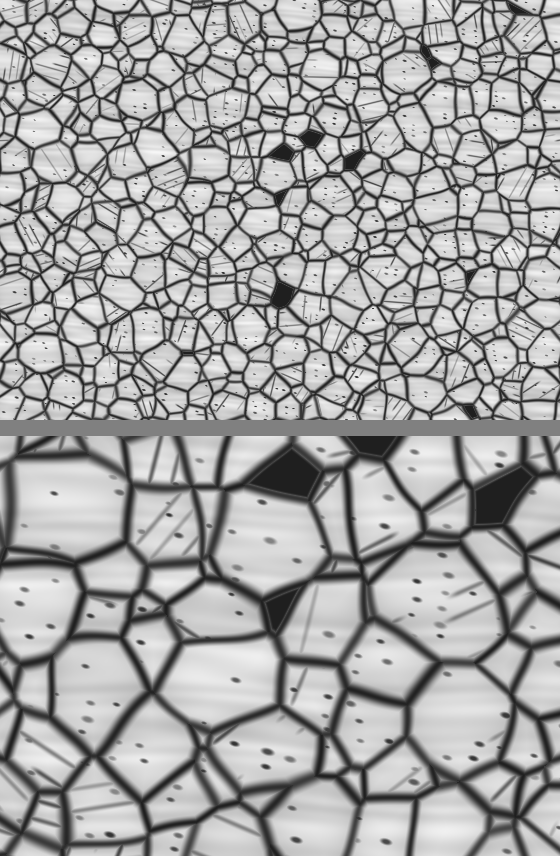
Top, the full canvas; bottom, a detail of the centre.
A WebGL 1 fragment shader for this texture:

```glsl
precision highp float;
uniform vec2 u_resolution;

#define ROWS 22.0
#define GROWTH 1.35
#define EDGE_WIDTH 0.0044
#define HALO 0.16
#define TWIN_ROWS 58.0
#define TWIN_SHARE 0.55
#define PIT_SHARE 0.03
#define STREAK 0.022
#define LIGHT 0.875
#define DARK 0.12

vec3 hash3(vec2 c) {
  vec3 q = fract(c.xyx * vec3(0.1031, 0.1030, 0.0973));
  q += dot(q, q.yxz + 33.33);
  return fract((q.xxy + q.yzz) * q.zyx);
}

// Grain seed: position in xy, power-diagram weight in z
vec3 grainSeed(vec2 cell) {
  vec3 h = hash3(cell + 17.0);
  return vec3(cell + 0.1 + 0.8 * h.xy, GROWTH * h.z * h.z * h.z);
}

float power(vec2 p, vec3 seed) {
  vec2 d = p - seed.xy;
  return dot(d, d) - seed.z;
}

// Gentle bending of the grain boundaries
vec2 bend(vec2 p) {
  vec2 wide = sin(p.yx * vec2(27.0, 31.0) + 2.0 * sin(p.xy * 13.0));
  vec2 fine = sin(p.yx * vec2(83.0, 71.0) + 2.0 * sin(p.xy * 37.0));
  return p + 0.004 * wide + 0.0012 * fine;
}

// Parallel, broken twin lines in a direction of the grain's own
float twinLines(vec2 p, vec2 id) {
  vec3 grain = hash3(id + 71.0);
  float angle = 3.14159 * grain.x;
  vec2 axis = vec2(cos(angle), sin(angle));
  float across = dot(p, axis) * TWIN_ROWS;
  float along = dot(p, vec2(-axis.y, axis.x));
  vec3 lane = hash3(vec2(floor(across), id.x * 7.0 + id.y * 13.0));
  float dist = abs(fract(across) - 0.3 - 0.4 * lane.x) / TWIN_ROWS;
  float unbroken = smoothstep(0.0, 0.5, sin(along * 45.0 + lane.y * 6.283) + lane.z);
  float present = step(0.5, lane.z) * step(grain.y, TWIN_SHARE);
  return exp(-pow(dist / 0.0021, 2.0)) * unbroken * present * mix(0.25, 0.8, lane.y);
}

// Small etched dots and dashes
float specks(vec2 p, float density) {
  vec2 q = vec2(p.x, p.y + 0.2 * p.x) * vec2(42.0, 76.0);
  vec3 h = hash3(floor(q) + 131.0);
  float dist = length(fract(q) - 0.3 - 0.4 * h.xy);
  float radius = mix(0.07, 0.2, fract(h.x * 9.7));
  float dot1 = 1.0 - smoothstep(radius * 0.4, radius + 0.1, dist);
  return dot1 * step(1.0 - density, h.z) * mix(0.4, 0.9, h.y);
}

// Fine, nearly level polishing streaks
float streaks(vec2 p) {
  float sum = 0.0;
  float freq = 95.0;
  for (int i = 0; i < 4; i++) {
    float drift = 2.0 * sin(p.x * freq * 0.06 + p.y * 9.0) + 1.5 * sin(p.y * freq * 0.37);
    sum += sin((p.y + 0.06 * p.x) * freq + drift + freq);
    freq *= 1.57;
  }
  return sum;
}

void main() {
  vec2 p = gl_FragCoord.xy / u_resolution.y;
  float pixel = 1.0 / u_resolution.y;
  vec2 g = bend(p) * ROWS;
  vec2 base = floor(g);

  // Find the grain that owns this point
  vec2 id = base;
  vec3 owner = grainSeed(base);
  float best = power(g, owner);
  for (int j = -2; j <= 2; j++) {
    for (int i = -2; i <= 2; i++) {
      vec2 cell = base + vec2(float(i), float(j));
      vec3 seed = grainSeed(cell);
      float value = power(g, seed);
      if (value < best) { best = value; owner = seed; id = cell; }
    }
  }

  // Ink the boundaries, each with its own width and strength
  float ink = 0.0;
  float nearest = 1.0;
  for (int j = -2; j <= 2; j++) {
    for (int i = -2; i <= 2; i++) {
      vec2 cell = base + vec2(float(i), float(j));
      vec3 seed = grainSeed(cell);
      float gap = length(seed.xy - owner.xy);
      if (gap > 0.001) {
        float dist = (power(g, seed) - best) / (2.0 * gap * ROWS);
        vec3 pair = hash3(cell + id + 301.0);
        float width = max(EDGE_WIDTH * mix(0.8, 1.2, pair.x), pixel);
        float line = exp(-pow(dist / width, 2.0));
        ink = max(ink, line * mix(0.78, 1.0, sqrt(pair.y)));
        nearest = min(nearest, dist);
      }
    }
  }
  ink = max(ink, HALO * exp(-nearest / 0.011));

  // Marks inside the grain, then dark pits in a few small grains
  vec3 grain = hash3(id + 211.0);
  ink = max(ink, twinLines(p, id));
  ink = max(ink, specks(p, mix(0.08, 0.5, grain.x)));
  float pit = step(grain.y, PIT_SHARE) * step(owner.z, 0.4 * GROWTH);
  ink = max(ink, pit * smoothstep(-0.002, 0.004, nearest));

  float face = LIGHT + 0.05 * (grain.z - 0.5) + STREAK * streaks(p);
  gl_FragColor = vec4(vec3(mix(face, DARK, ink)), 1.0);
}
```
